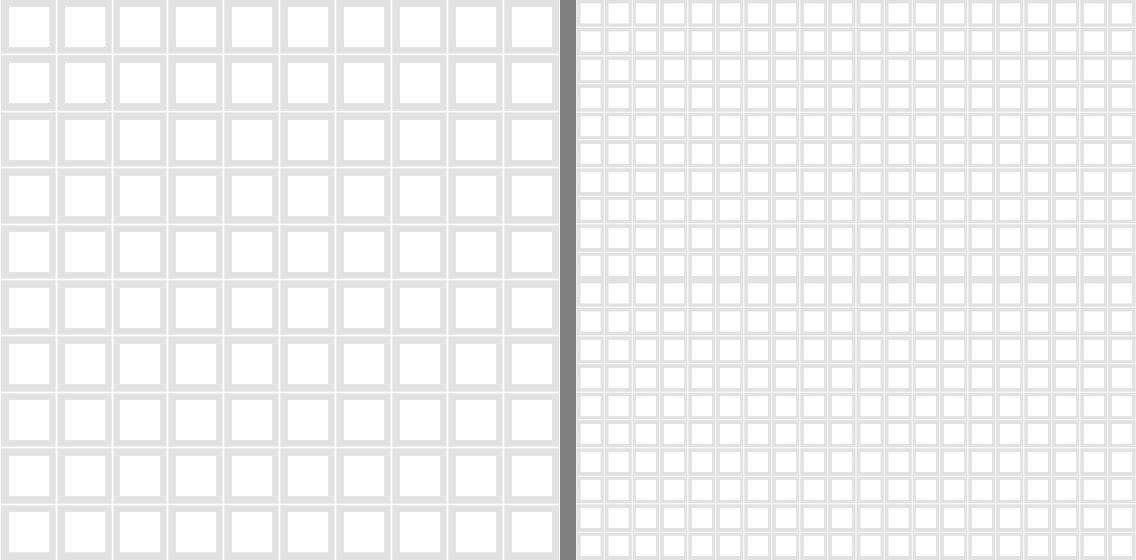
Left, the tile; right, the same tile 2 across and 2 down.
Give the GLSL for this pattern, as a WebGL 2 fragment shader.

```glsl
#version 300 es
precision highp float;
// Draws a ten by ten grid of pale grey square frames parted by thin, slightly uneven white lines.

#define REPEATS 10.0
#define WINDOW_SIDE 0.718
#define LINE_WIDTH 0.028
#define EDGE_NUDGE vec2(0.021, 0.018)
#define LINE_WOBBLE 0.011
#define FRAME_GREY vec3(0.886)
#define PAPER_WHITE vec3(1.0)

uniform vec2 u_resolution;
out vec4 fragColor;

// Edge smoothed over one pixel
float coverage(float dist, float pixel) {
    return clamp(0.5 - dist / pixel, 0.0, 1.0);
}

// Signed distance to an axis-aligned square
float squareDistance(vec2 p, float side) {
    vec2 d = abs(p) - 0.5 * side;
    return length(max(d, 0.0)) + min(max(d.x, d.y), 0.0);
}

// Windows: the two left columns and two top rows sit slightly off centre
float windowDistance(vec2 gridPoint) {
    vec2 cell = floor(gridPoint);
    vec2 nudge = EDGE_NUDGE * vec2(step(cell.x, 1.5), step(7.5, cell.y));
    return squareDistance(gridPoint - cell - 0.5 - nudge, WINDOW_SIDE);
}

// Upright lines: the first two lean right, the rest left, the seam line is centred
float uprightDistance(float x) {
    float index = mod(round(x), REPEATS);
    float offset = index < 0.5 ? 0.0 : (index < 2.5 ? LINE_WOBBLE : -LINE_WOBBLE);
    return abs(x - round(x) - offset) - 0.5 * LINE_WIDTH;
}

// Level lines: an uneven up and down rhythm, with plain grey across the seam
float levelDistance(float y) {
    float index = mod(round(y), REPEATS);
    float rhythm = step(0.45, fract(index * 0.4 - 0.05)) * 2.0 - 1.0;
    float offset = LINE_WOBBLE * rhythm + EDGE_NUDGE.y * step(7.5, index);
    float seamGap = index < 0.5 ? 1.0 : 0.0;
    return abs(y - round(y) - offset) - 0.5 * LINE_WIDTH + seamGap;
}

void main() {
    vec2 gridPoint = gl_FragCoord.xy / u_resolution * REPEATS;
    float pixel = REPEATS / min(u_resolution.x, u_resolution.y);

    float window = coverage(windowDistance(gridPoint), pixel);
    float upright = coverage(uprightDistance(gridPoint.x), pixel);
    float level = coverage(levelDistance(gridPoint.y), pixel);

    float white = max(window, max(upright, level));
    fragColor = vec4(mix(FRAME_GREY, PAPER_WHITE, white), 1.0);
}
```
